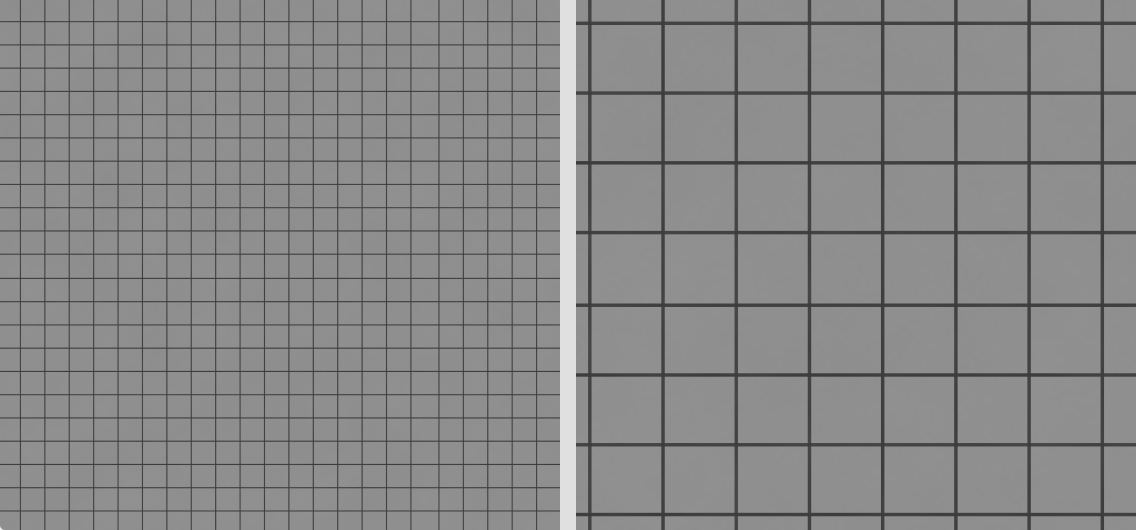
Left, the full canvas; right, a detail of the centre.
A Shadertoy shader for this pattern:

```glsl
// Grey sheet ruled with a thin dark grid, with one slipped gap each way and faint wear.

#define PITCH      vec2(0.04358, 0.04388)  // cell size, share of the canvas
#define FIRST_LINE vec2(0.0365, 0.0359)    // first line from the lower left
#define SEAM       vec2(0.759, 0.4976)     // where the ruling slips
#define SLIP       vec2(0.0065, 0.0018)    // extra gap at the seam
#define LINE_WIDTH 0.00205                 // share of the canvas width
#define LINE_WEAR  0.16
#define SHEET_WEAR 0.012
#define CORNER     0.009                   // radius of the lower left corner
#define SHEET      vec3(0.560)
#define INK        vec3(0.235)
#define BACKDROP   vec3(0.93)

vec2 hash2(vec2 p) {
    vec3 q = fract(p.xyx * vec3(0.1031, 0.1030, 0.0973));
    q += dot(q, q.yzx + 33.33);
    return fract((q.xx + q.yz) * q.zy);
}

float cornerSlope(vec2 cell, vec2 offset, vec2 f) {
    vec2 gradient = hash2(cell + offset + 71.0) * 2.0 - 1.0;
    return dot(gradient, f - offset);
}

// Gradient noise, roughly -0.7 to 0.7
float gradientNoise(vec2 p) {
    vec2 cell = floor(p), f = fract(p);
    vec2 u = f * f * f * (f * (f * 6.0 - 15.0) + 10.0);
    float low = mix(cornerSlope(cell, vec2(0, 0), f), cornerSlope(cell, vec2(1, 0), f), u.x);
    float high = mix(cornerSlope(cell, vec2(0, 1), f), cornerSlope(cell, vec2(1, 1), f), u.x);
    return mix(low, high, u.y);
}

// Share of a pixel covered by a line, box filtered
vec2 lineCoverage(vec2 dist, float pixel) {
    float halfWidth = 0.5 * LINE_WIDTH;
    vec2 upper = clamp(dist + 0.5 * pixel, -halfWidth, halfWidth);
    vec2 lower = clamp(dist - 0.5 * pixel, -halfWidth, halfWidth);
    return (upper - lower) / pixel;
}

// Each line has its own strength and fades a little along its length
float lineStrength(float index, float along, float seed) {
    float own = hash2(vec2(index, seed)).x;
    float fade = gradientNoise(vec2(along * 30.0, index * 3.7 + seed));
    return 1.0 - LINE_WEAR * clamp(0.5 * own + 0.6 * fade + 0.2, 0.0, 1.0);
}

void mainImage(out vec4 fragColor, in vec2 fragCoord) {
    vec2 uv = fragCoord / iResolution.xy;
    vec2 p = fragCoord / iResolution.x;
    float pixel = 1.0 / iResolution.x;

    // Sheet with soft blotches and fine grain
    float wear = gradientNoise(p * 9.0) + 0.5 * gradientNoise(p * 45.0)
               + 0.4 * gradientNoise(p * 210.0);
    vec3 color = SHEET + SHEET_WEAR * wear;

    // Nearest line in each direction
    vec2 grid = (uv - SLIP * step(SEAM, uv) - FIRST_LINE) / PITCH;
    vec2 index = floor(grid + 0.5);
    vec2 dist = (grid - index) * PITCH * iResolution.xy / iResolution.x;

    // Ruling
    vec2 ink = lineCoverage(dist, pixel);
    ink.x *= lineStrength(index.x, uv.y, 11.0);
    ink.y *= lineStrength(index.y, uv.x, 47.0);
    color = mix(color, INK, 1.0 - (1.0 - ink.x) * (1.0 - ink.y));

    // Rounded lower left corner
    float outside = length(max(CORNER - p, 0.0)) - CORNER;
    color = mix(color, BACKDROP, clamp(outside / pixel + 0.5, 0.0, 1.0)
                               * step(max(p.x, p.y), CORNER));

    fragColor = vec4(color, 1.0);
}
```
